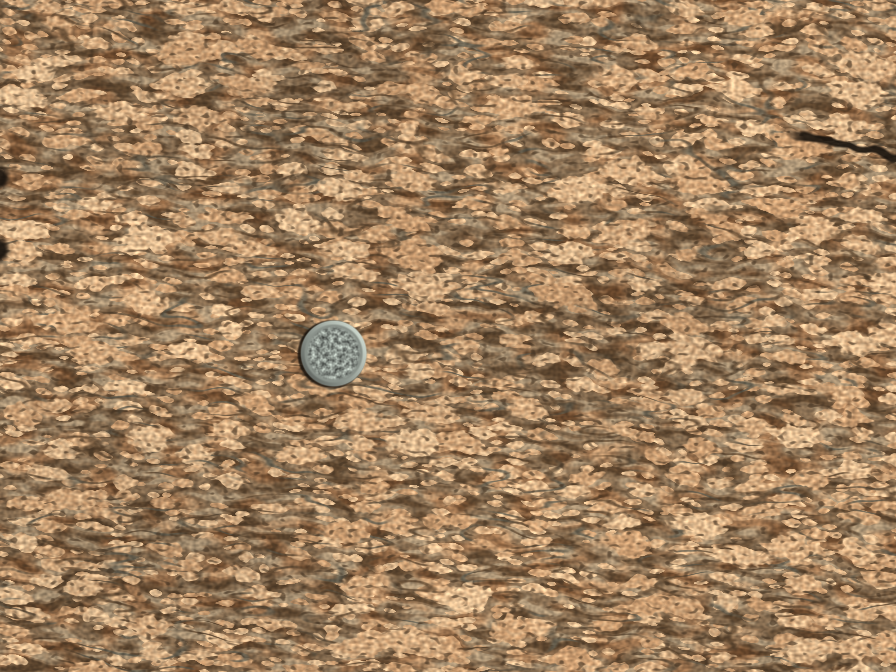
Give the GLSL for this texture, as a WebGL 1 fragment shader.

```glsl
precision highp float;
// Sunlit foliated granite: pale feldspar lenses in dark streaky matrix, with a worn metal disc for scale.
uniform vec2 u_resolution;

const vec3 DARK = vec3(0.36, 0.27, 0.18);
const vec3 BROWN = vec3(0.53, 0.43, 0.32);
const vec3 RUST = vec3(0.63, 0.45, 0.30);
const vec3 GREY_TAN = vec3(0.67, 0.58, 0.46);
const vec3 FELDSPAR = vec3(0.78, 0.60, 0.43);
const vec3 PALE = vec3(0.91, 0.77, 0.60);
const vec3 SHADOW = vec3(0.09, 0.07, 0.05);
const vec3 METAL = vec3(0.57, 0.60, 0.57);

vec2 hash2(vec2 p) {
  vec3 a = fract(vec3(p.xyx) * vec3(0.1031, 0.1030, 0.0973));
  a += dot(a, a.yzx + 33.33);
  return fract((a.xx + a.yz) * a.zy);
}

float cornerSlope(vec2 cell, vec2 offset) {
  float angle = 6.2832 * hash2(cell + 71.0).x;
  return dot(vec2(cos(angle), sin(angle)), offset);
}

// Gradient noise, roughly -1 to 1
float noise(vec2 p) {
  vec2 i = floor(p), f = fract(p);
  vec2 u = f * f * f * (f * (f * 6.0 - 15.0) + 10.0);
  vec2 e = vec2(1.0, 0.0);
  float low = mix(cornerSlope(i, f), cornerSlope(i + e.xy, f - e.xy), u.x);
  float high = mix(cornerSlope(i + e.yx, f - e.yx), cornerSlope(i + 1.0, f - 1.0), u.x);
  return 1.5 * mix(low, high, u.y);
}

// Scattered ragged lenses: x = coverage, y = random tone
vec2 lenses(vec2 p, vec2 cellSize, float amount, float rough, float seed) {
  vec2 q = p / cellSize;
  vec2 best = vec2(0.0);
  for (int j = -1; j <= 1; j++) {
    for (int i = -1; i <= 1; i++) {
      vec2 cell = floor(q) + vec2(float(i), float(j));
      vec2 place = hash2(cell + seed);
      vec2 kind = hash2(cell + seed + 190.0);
      vec2 radius = mix(0.30, 0.62, kind.x) * vec2(1.0, 0.8);
      vec2 d = abs(q - cell - 0.2 - 0.6 * place) / radius;
      float inside = 1.0 - pow(d.x, 1.5) - pow(d.y, 1.7) + rough;
      float cover = smoothstep(0.0, 0.3, inside) * step(kind.y, amount);
      if (cover > best.x) best = vec2(cover, fract(place.x * 7.0 + kind.x));
    }
  }
  return best;
}

vec3 addLenses(vec3 base, vec2 lens, float grain) {
  float tone = clamp(lens.y * 0.9 + grain * 0.6, 0.0, 1.0);
  return mix(base, mix(FELDSPAR, PALE, tone), lens.x * 0.94);
}

vec3 matrixColour(vec2 p) {
  float streak = noise(p * vec2(15.0, 62.0)) + 0.65 * noise(p * vec2(38.0, 125.0) + 9.0);
  float rust = smoothstep(-0.1, 0.5, noise(p * vec2(17.0, 36.0) + 40.0));
  vec3 col = mix(DARK, BROWN, smoothstep(-0.65, 0.0, streak));
  col = mix(col, GREY_TAN, smoothstep(0.05, 0.5, streak));
  return mix(col, col * RUST / BROWN, 0.75 * rust);
}

vec3 rock(vec2 p) {
  // Gently bent layers dipping to the right
  vec2 q = p + vec2(0.0, 0.06 * p.x);
  q += 0.010 * vec2(noise(p * 9.0), noise(p * vec2(8.0, 13.0) + 20.0));
  q.y += 0.003 * noise(p * vec2(28.0, 40.0));
  float rough = 0.45 * noise(q * vec2(48.0, 85.0)) + 0.25 * noise(q * vec2(110.0, 170.0));
  float grain = noise(p * vec2(105.0, 150.0) + 5.0);
  vec3 col = matrixColour(q);
  col = addLenses(col, lenses(q, vec2(0.027, 0.013), 0.45, rough, 11.0), grain);
  col = addLenses(col, lenses(q, vec2(0.052, 0.026), 0.48, rough, 53.0), grain);
  // Thin dark mica wisps wrap the smaller lenses
  float line = abs(noise(q * vec2(11.0, 46.0) + 70.0));
  float wisp = (1.0 - smoothstep(0.02, 0.15, line)) * smoothstep(-0.3, 0.3, noise(q * 19.0));
  vec3 mica = mix(DARK, vec3(0.36, 0.35, 0.30), smoothstep(-0.2, 0.4, noise(q * 14.0)));
  col = mix(col, mica, 0.8 * wisp);
  col = addLenses(col, lenses(q, vec2(0.082, 0.046), 0.27, rough, 97.0), grain);
  // Crystal sparkle, pits and broad weathering
  float speckle = noise(p * vec2(150.0, 185.0)) + 0.5 * grain;
  float pit = smoothstep(0.3, 0.75, noise(p * vec2(70.0, 130.0) + 31.0));
  col *= 1.0 + 0.20 * speckle + 0.06 * noise(p * 3.0);
  return mix(col, DARK * 0.75, 0.65 * pit);
}

float disc(vec2 p, float radius, float soft) {
  return 1.0 - smoothstep(radius - soft, radius + soft, length(p));
}

// Metal face with a raised rim and abstract worn relief
vec3 coinColour(vec2 p, float radius) {
  float r = length(p) / radius;
  float relief = noise(p * 150.0 + 3.0) + 0.5 * noise(p * 300.0);
  float light = 0.95 + 0.45 * relief * (1.0 - smoothstep(0.7, 0.85, r));
  float rim = smoothstep(0.84, 0.92, r);
  light += rim * (0.1 + 0.35 * dot(p / radius, vec2(0.8, 0.6)));
  return METAL * light;
}

void main() {
  vec2 p = gl_FragCoord.xy / u_resolution.y;
  float pixel = 1.0 / u_resolution.y;
  vec3 col = rock(p);
  // Open crack near the right edge and shadows on the left edge
  float run = smoothstep(1.155, 1.20, p.x);
  float middle = 0.806 - 0.22 * (p.x - 1.16) + 0.006 * noise(p * 35.0);
  float crack = 1.0 - smoothstep(0.003, 0.008, abs(p.y - middle));
  float blots = max(disc(p - vec2(-0.005, 0.735), 0.017, 0.006), disc(p - vec2(-0.006, 0.628), 0.018, 0.006));
  col = mix(col, SHADOW, 0.9 * max(crack * run, blots));
  // Disc and its cast shadow
  vec2 c = p - vec2(0.4965, 0.474);
  col = mix(col, SHADOW, 0.85 * disc(c + vec2(0.003, 0.001), 0.0505, 0.002));
  col = mix(col, coinColour(c, 0.049), disc(c, 0.049, pixel));
  gl_FragColor = vec4(clamp(col, 0.0, 1.0), 1.0);
}
```
